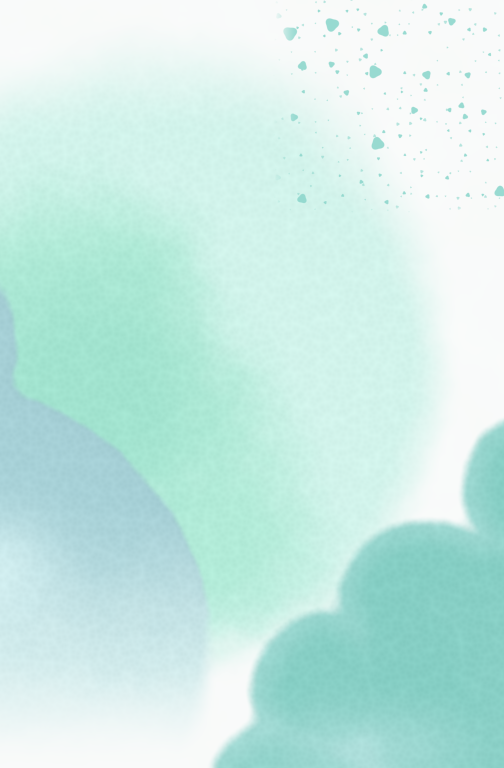
A WebGL 2 fragment shader for this background:

```glsl
#version 300 es
precision highp float;
// Watercolour background: soft mint washes, a blue wash at the lower left,
// teal cloud lobes at the lower right and a spray of droplets above.
// Washes are unions of ellipses, roughened by layered sines and cell noise.
uniform vec2 u_resolution;
out vec4 fragColor;

const vec3 PAPER = vec3(0.976, 0.981, 0.979);
const vec3 PALE_MINT = vec3(0.825, 0.957, 0.925);
const vec3 MINT = vec3(0.70, 0.925, 0.85);
const vec3 DEEP_MINT = vec3(0.62, 0.885, 0.805);
const vec3 BLUE = vec3(0.655, 0.82, 0.845);
const vec3 PALE_BLUE = vec3(0.84, 0.935, 0.935);
const vec3 TEAL = vec3(0.525, 0.81, 0.77);
const vec3 PALE_TEAL = vec3(0.68, 0.875, 0.86);

vec2 hash2(vec2 p) {
  vec2 q = vec2(dot(p, vec2(127.1, 311.7)), dot(p, vec2(269.5, 183.3)));
  return fract(sin(q) * 43758.5);
}

// Layered, rotated and warped sines, roughly -1 to 1
float ripples(vec2 p) {
  float sum = 0.0, amp = 0.5;
  for (int i = 0; i < 5; i++) {
    sum += amp * sin(p.x + 1.3 * sin(p.y * 0.8)) * cos(p.y + 1.1 * sin(p.x * 0.7));
    p = mat2(1.5, 1.1, -1.1, 1.5) * p + 2.7;
    amp *= 0.58;
  }
  return sum;
}

// Cellular noise: distance to the nearest scattered point
float cells(vec2 p) {
  vec2 id = floor(p), f = fract(p);
  float nearest = 2.0;
  for (int y = -1; y <= 1; y++)
    for (int x = -1; x <= 1; x++) {
      vec2 o = vec2(x, y);
      nearest = min(nearest, length(o + hash2(id + o) - f));
    }
  return nearest;
}

float ellipse(vec2 p, vec2 centre, vec2 radius) {
  return (length((p - centre) / radius) - 1.0) * min(radius.x, radius.y);
}

float blend(float a, float b, float k) {
  float h = max(k - abs(a - b), 0.0) / k;
  return min(a, b) - h * h * k * 0.25;
}

// Coverage that fades from inside to outside the outline
float wash(float d, float inner, float outer) {
  return 1.0 - smoothstep(-inner, outer, d);
}

// One droplet per grid cell, present with the given chance
float droplets(vec2 p, float size, float chance, float radius, float seed) {
  vec2 g = p / size, id = floor(g);
  vec2 place = hash2(id + seed), kind = hash2(id + seed + 37.0);
  vec2 d = (g - id - mix(vec2(0.25), vec2(0.75), place)) * size;
  float r = radius * mix(0.4, 1.0, kind.y * kind.y);
  r *= 1.0 + 0.14 * sin(3.0 * atan(d.y, d.x + 1e-6) + 6.0 * place.x);
  float aa = 0.8 / u_resolution.y;
  return step(kind.x, chance) * (1.0 - smoothstep(r - aa, r + aa, length(d)));
}

void main() {
  vec2 p = gl_FragCoord.xy / u_resolution.y;
  float broad = ripples(p * 16.0);
  float fine = ripples(p * 75.0 + 9.0);
  float grain = cells(p * 130.0) - 0.5 + 0.6 * (cells(p * 55.0) - 0.5);
  float rough = 0.010 * broad + 0.004 * fine;
  vec3 col = PAPER + 0.004 * broad;

  // Pale mint wash
  float pale = blend(ellipse(p, vec2(0.247, 0.545), vec2(0.33, 0.40)),
                     ellipse(p, vec2(0.07, 0.70), vec2(0.27, 0.21)), 0.08);
  float paleFade = mix(0.045, 0.10, smoothstep(0.5, 0.85, p.y));
  col = mix(col, PALE_MINT, wash(pale + rough, paleFade, 0.03));

  // Stronger mint running down the diagonal
  float mint = blend(ellipse(p, vec2(0.10, 0.58), vec2(0.19, 0.19)),
                     ellipse(p, vec2(0.19, 0.45), vec2(0.17, 0.15)), 0.06);
  mint = blend(mint, ellipse(p, vec2(0.275, 0.30), vec2(0.145, 0.135)), 0.06);
  col = mix(col, MINT, wash(mint + 2.0 * rough, 0.09, 0.045));
  float deep = ellipse(p, vec2(0.12, 0.49), vec2(0.18, 0.19));
  col = mix(col, DEEP_MINT, 0.8 * wash(deep + 3.0 * rough, 0.13, 0.05));

  // Blue wash, draining to paper at the foot
  float blue = blend(ellipse(p, vec2(-0.078, 0.141), vec2(0.358)),
                     ellipse(p, vec2(-0.012, 0.54), vec2(0.032, 0.085)), 0.03);
  blue += 0.5 * rough;
  vec3 blueTone = mix(PAPER, PALE_BLUE, smoothstep(0.0, 0.15, p.y + rough));
  blueTone = mix(blueTone, BLUE, smoothstep(0.08, 0.37, p.y + 2.0 * rough));
  float glow = exp(-dot(p - vec2(0.0, 0.26), p - vec2(0.0, 0.26)) * 220.0);
  blueTone = mix(blueTone, PALE_BLUE + 0.05, 0.6 * glow);
  blueTone -= 0.02 * exp(-abs(blue) * 100.0) * smoothstep(0.1, 0.3, p.y);
  float blueSoft = mix(0.03, 0.005, smoothstep(0.08, 0.25, p.y));
  col = mix(col, blueTone, wash(blue, blueSoft, 0.004));

  // Teal cloud lobes
  float teal = blend(ellipse(p, vec2(0.705, 0.36), vec2(0.108)),
                     ellipse(p, vec2(0.56, 0.215), vec2(0.122, 0.112)), 0.012);
  teal = blend(teal, ellipse(p, vec2(0.43, 0.10), vec2(0.107)), 0.015);
  teal = blend(teal, ellipse(p, vec2(0.385, -0.03), vec2(0.115, 0.105)), 0.02);
  teal = blend(teal, ellipse(p, vec2(0.63, 0.11), vec2(0.20)), 0.015) + 0.4 * rough;
  float thin = 0.55 * wash(-teal - 0.055, 0.055, 0.0) + 0.12 * broad;
  thin += 0.65 * wash(ellipse(p, vec2(0.47, 0.02), vec2(0.13, 0.05)), 0.05, 0.05);
  vec3 tealTone = mix(TEAL, PALE_TEAL, clamp(thin, 0.0, 1.0));
  col = mix(col, tealTone, wash(teal, 0.012, 0.004));

  // Pigment granulation, strongest where there is colour
  col += grain * 0.028 * smoothstep(0.0, 0.2, PAPER.r - col.r);

  // Droplet spray at the upper right
  float spray = droplets(p, 0.052, 0.5, 0.0085, 3.0);
  spray = max(spray, droplets(p, 0.027, 0.5, 0.0035, 11.0));
  spray = max(spray, 0.7 * droplets(p, 0.016, 0.45, 0.0020, 23.0));
  spray *= smoothstep(0.35, 0.39, p.x) * smoothstep(0.72, 0.735, p.y);
  col = mix(col, TEAL + 0.03, 0.9 * spray);

  fragColor = vec4(clamp(col, 0.0, 1.0), 1.0);
}
```
